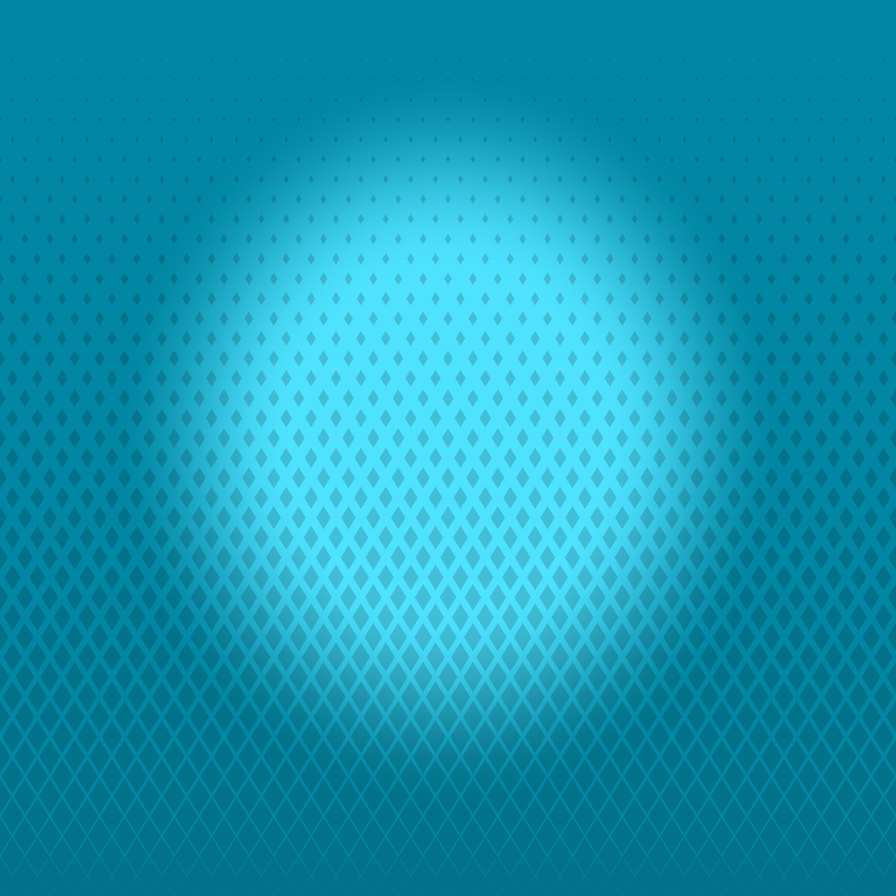
Give the GLSL for this background, as a three.js fragment shader.

```glsl
// Teal backdrop with a soft cyan oval glow under a halftone of diamonds that grow downward.
varying vec2 vUv;

const vec3 BASE_TEAL = vec3(0.004, 0.530, 0.640);
const vec3 GLOW_CYAN = vec3(0.305, 0.885, 1.000);

const vec2 GLOW_CENTER = vec2(0.5, 0.512);
const float GLOW_STRETCH = 1.1;   // height relative to width
const float GLOW_INNER = 0.173;   // radius of the flat bright core
const float GLOW_OUTER = 0.372;   // radius where the glow vanishes

const float COLUMNS = 36.0;
const float ROWS = 45.0;
const float SHADE = 0.155;        // darkening inside a diamond

// Glow strength, from 0 outside to 1 in the core
float ovalGlow(vec2 uv) {
  vec2 offset = uv - GLOW_CENTER;
  offset.y /= GLOW_STRETCH;
  return 1.0 - smoothstep(GLOW_INNER, GLOW_OUTER, length(offset));
}

// Coverage of two interleaved lattices; diamonds tile fully at the bottom
float diamondHalftone(vec2 uv) {
  vec2 grid = vec2(uv.x * COLUMNS, (1.0 - uv.y) * ROWS);
  float slope = length(vec2(2.0 * COLUMNS, ROWS));
  float halfEdge = max(0.5 * slope * fwidth(uv.y), 0.0001);
  float coverage = 0.0;

  for (int i = 0; i < 2; i++) {
    float parity = float(i);
    float shift = 0.5 * parity;
    float column = floor(grid.x - shift + 0.5) + shift;
    float row = 2.0 * floor(0.5 * (grid.y - parity) + 0.5) + parity;

    float size = clamp(row / ROWS, 0.0, 1.0);
    vec2 offset = abs(grid - vec2(column, row));
    float edge = 2.0 * offset.x + offset.y - size;
    coverage += 1.0 - smoothstep(-halfEdge, halfEdge, edge);
  }
  return min(coverage, 1.0);
}

void main() {
  vec3 color = mix(BASE_TEAL, GLOW_CYAN, ovalGlow(vUv));
  color *= 1.0 - SHADE * diamondHalftone(vUv);
  gl_FragColor = vec4(color, 1.0);
}
```
